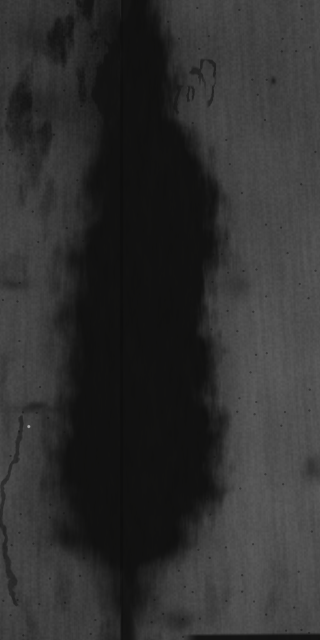
This texture is drawn by a WebGL 2 fragment shader. Its source:

```glsl
#version 300 es
precision highp float;
// Two weathered grey boards with a long soot stain spread over their seam.
// The stain is a span between two interpolated edge profiles, roughened by
// streaked value noise; grain, smudges, cracks and specks lie on the wood.
#define SOOT vec3(0.067, 0.067, 0.066)
#define SEAM_LEFT 0.374
#define SEAM_RIGHT 0.425
#define EDGE_ROUGHNESS 0.095
#define GRAIN_AMOUNT 0.055
#define MOTTLE_AMOUNT 0.10
#define SPECK_CELLS 22.0
#define ROWS 12

uniform vec2 u_resolution;
out vec4 fragColor;

// Stain edges at equal steps from the bottom to the top
const float LEFT_EDGE[13] = float[13](0.375, 0.31, 0.19, 0.165, 0.155, 0.185,
    0.185, 0.20, 0.24, 0.27, 0.30, 0.34, 0.365);
const float RIGHT_EDGE[13] = float[13](0.43, 0.49, 0.62, 0.69, 0.685, 0.675,
    0.665, 0.69, 0.69, 0.63, 0.57, 0.53, 0.49);

float hash(vec2 p) {
    vec3 h = fract(vec3(p.xyx) * 0.1031);
    h += dot(h, h.yzx + 33.33);
    return fract((h.x + h.y) * h.z);
}

float noise(vec2 p) {
    vec2 i = floor(p), f = fract(p);
    f = f * f * (3.0 - 2.0 * f);
    return mix(mix(hash(i), hash(i + vec2(1, 0)), f.x),
               mix(hash(i + vec2(0, 1)), hash(i + vec2(1, 1)), f.x), f.y);
}

float fbm(vec2 p) {
    float sum = 0.0, amp = 0.5;
    for (int i = 0; i < 5; i++) {
        sum += amp * noise(p);
        p = mat2(1.6, 1.2, -1.2, 1.6) * p + 7.3;
        amp *= 0.5;
    }
    return sum;
}

// Streaks keep their direction through every octave
float streaks(vec2 p) {
    return 0.5 * noise(p) + 0.3 * noise(p * 2.1 + 5.0) + 0.2 * noise(p * 4.3 + 11.0);
}

vec2 stainSpan(float y) {
    float row = clamp(y, 0.0, 0.9999) * float(ROWS);
    int i = int(row);
    float f = smoothstep(0.0, 1.0, fract(row));
    return mix(vec2(LEFT_EDGE[i], RIGHT_EDGE[i]),
               vec2(LEFT_EDGE[i + 1], RIGHT_EDGE[i + 1]), f);
}

float blot(vec2 p, vec2 centre, vec2 radius) {
    vec2 d = (p - centre) / radius;
    return exp(-dot(d, d));
}

float segment(vec2 p, vec2 a, vec2 b) {
    vec2 ab = b - a;
    return length(p - a - ab * clamp(dot(p - a, ab) / dot(ab, ab), 0.0, 1.0));
}

float line(float d, float width) { return 1.0 - smoothstep(width * 0.3, width, abs(d)); }

void main() {
    vec2 uv = gl_FragCoord.xy / u_resolution;
    vec2 p = vec2(uv.x, uv.y * 2.0);
    float x = uv.x, y = uv.y;
    vec2 warp = vec2(fbm(p * 16.0), fbm(p * 16.0 + 40.0)) - 0.48;
    vec2 w = p + warp * 0.045;
    float rightBoard = step(SEAM_LEFT, x);

    // Board tones: the left is duller, both are darker near the top
    float leftTone = 0.265 - 0.055 * smoothstep(0.6, 0.85, y) - 0.03 * smoothstep(0.2, 0.0, y);
    float rightTone = 0.312 - 0.055 * smoothstep(0.45, 0.95, y) - 0.03 * smoothstep(0.25, 0.0, y);
    float tone = mix(leftTone, rightTone, rightBoard);
    tone += 0.02 * smoothstep(0.12, 0.0, abs(x - 0.78)) * smoothstep(0.7, 0.4, y);

    // Wood grain and mottling
    vec2 tilted = vec2(p.x + 0.06 * p.y * rightBoard, p.y);
    tone += GRAIN_AMOUNT * (streaks(tilted * vec2(75.0, 5.0)) - 0.5);
    tone += 0.035 * (noise(p * 150.0) - 0.5);
    tone += 0.055 * (fbm(p * 6.0 + 3.0) - 0.48);
    float mottle = smoothstep(0.50, 0.70, fbm(p * vec2(15.0, 7.0) + 9.0));
    float upperLeft = (1.0 - rightBoard) * mix(0.3, 1.0, smoothstep(0.55, 0.85, y));
    tone -= MOTTLE_AMOUNT * mottle * max(upperLeft, 0.5 * smoothstep(0.2, 0.0, y));
    tone -= 0.09 * blot(p, vec2(0.34, 1.85), vec2(0.11, 0.4)) * (1.0 - rightBoard);

    // Smudges
    float smudge = 0.7 * blot(w, vec2(0.98, 0.545), vec2(0.035, 0.04))
        + 0.6 * blot(w, vec2(0.05, 1.115), vec2(0.05, 0.018))
        + 0.5 * blot(w, vec2(0.74, 1.11), vec2(0.04, 0.04))
        + 0.6 * blot(w, vec2(0.13, 1.67), vec2(0.08, 0.06))
        + 0.5 * blot(w, vec2(0.10, 1.89), vec2(0.06, 0.05))
        + 0.9 * blot(w, vec2(0.11, 0.725), vec2(0.055, 0.014))
        + 0.8 * blot(w, vec2(0.56, 0.065), vec2(0.06, 0.035))
        + blot(p, vec2(0.855, 1.747), vec2(0.009, 0.011));
    tone *= 1.0 - 0.5 * min(smudge, 1.3);

    // Branching crack on the left, curled drip marks on the right
    float crack = segment(w, vec2(0.06, 0.70), vec2(0.045, 0.56));
    crack = min(crack, segment(w, vec2(0.045, 0.56), vec2(0.005, 0.48)));
    crack = min(crack, segment(w, vec2(0.005, 0.48), vec2(0.02, 0.26)));
    crack = min(crack, segment(w, vec2(0.02, 0.26), vec2(0.055, 0.12)));
    tone *= 1.0 - 0.38 * line(crack, 0.010);
    float drips = 0.0;
    for (int i = 0; i < 3; i++) {
        vec2 c = vec2(0.575 + 0.033 * float(i), 1.68 + 0.035 * float(i));
        float ring = length((w - c) / vec2(0.35, 1.0)) - 0.075;
        drips = max(drips, line(ring, 0.016));
    }
    tone *= 1.0 - 0.42 * drips * smoothstep(0.3, 0.5, noise(p * 24.0));

    // Scattered specks
    vec2 cell = floor(p * SPECK_CELLS);
    vec2 offset = 0.2 + 0.6 * vec2(hash(cell + 3.0), hash(cell + 17.0));
    float speck = length(fract(p * SPECK_CELLS) - offset);
    tone *= 1.0 - 0.35 * step(0.8, hash(cell)) * smoothstep(0.12, 0.03, speck);

    // Soot stain with streaked, feathered edges
    vec2 span = stainSpan(y);
    float outside = max(span.x - x, x - span.y);
    float rough = 0.6 * (streaks(p * vec2(45.0, 9.0)) - 0.5) + 1.1 * (fbm(p * 9.0) - 0.48);
    float soft = mix(0.085, 0.055, smoothstep(0.05, 0.3, y)) + 0.02 * (1.0 - rightBoard);
    float stain = 1.0 - smoothstep(-soft, soft, outside + EDGE_ROUGHNESS * rough);
    float haze = 0.28 * exp(-max(outside, 0.0) * 16.0);
    stain = max(stain, haze);

    // Seam, pale scuff beside its foot, and the shadowed bottom rim
    float seam = smoothstep(SEAM_LEFT - 0.008, SEAM_LEFT + 0.008, x)
        * (1.0 - smoothstep(SEAM_RIGHT - 0.025, SEAM_RIGHT + 0.035, x));
    stain *= 1.0 - 0.5 * blot(w, vec2(0.50, 0.07), vec2(0.05, 0.05));
    stain = max(stain, seam * 0.95);
    float rim = smoothstep(0.56, 0.62, x) * (1.0 - smoothstep(0.005, 0.011, y - 0.004 * (x - 0.6)));
    stain = max(stain, rim * 0.95);

    vec3 color = mix(vec3(max(tone, 0.08)), SOOT, stain);
    color += 0.012 * (streaks(p * vec2(60.0, 14.0)) - 0.5);
    color -= 0.012 * line(x - SEAM_LEFT - 0.006, 0.007);
    color += 0.4 * smoothstep(0.007, 0.002, length(p - vec2(0.09, 0.667)));
    fragColor = vec4(color, 1.0);
}
```
